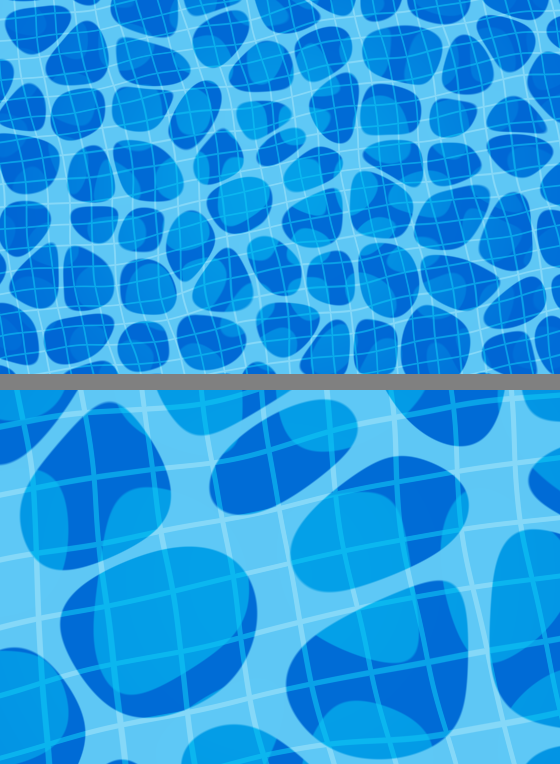
Top: the whole. Bottom: its middle third, enlarged.
This texture is drawn by a WebGL 2 fragment shader. Its source:

```glsl
#version 300 es
precision highp float;

uniform vec2 u_resolution;
out vec4 fragColor;

// Lengths are fractions of the canvas height
const float CELLS = 6.3;            // ripple cells per height
const float JITTER = 0.78;
const float ROUNDNESS = 8.0;        // lower values round the cells more
const float WEB_WIDTH = 0.019;      // half width, in cells
const float WEB_VARIATION = 0.035;
const float SHADOW_WIDTH = 0.075;
const vec2 SHADOW_OFFSET = vec2(3.37, 7.81);
const float WARP_SIZE = 0.05;
const float WARP_FREQUENCY = 4.0;
const float TILE = 0.057;
const float TILE_ANGLE = 0.17;
const float GROUT_WIDTH = 0.0048;
const float GLOW_RADIUS = 0.92;

const vec3 DEEP = vec3(0.0, 0.425, 0.845);
const vec3 BRIGHT = vec3(0.015, 0.63, 0.91);
const vec3 SHADOW = vec3(0.0, 0.395, 0.83);
const vec3 GROUT = vec3(0.06, 0.78, 0.96);
const vec3 WEB = vec3(0.38, 0.79, 0.965);
const vec3 WEB_GROUT = vec3(0.75, 0.94, 0.99);

vec2 hash2(vec2 p) {
    vec3 q = fract(p.xyx * vec3(0.1031, 0.1030, 0.0973));
    q += dot(q, q.yzx + 33.33);
    return fract((q.xx + q.yz) * q.zy);
}

float gradientDot(vec2 corner, vec2 offset) {
    float angle = 6.2832 * hash2(corner + 57.0).x;
    return dot(vec2(cos(angle), sin(angle)), offset);
}

float gradientNoise(vec2 p) {
    vec2 i = floor(p), f = fract(p);
    vec2 u = f * f * f * (f * (f * 6.0 - 15.0) + 10.0);
    vec2 e = vec2(1.0, 0.0);
    return mix(mix(gradientDot(i, f), gradientDot(i + e, f - e), u.x),
               mix(gradientDot(i + e.yx, f - e.yx), gradientDot(i + 1.0, f - 1.0), u.x), u.y);
}

vec2 noise2(vec2 p) {
    return vec2(gradientNoise(p), gradientNoise(p + vec2(31.7, 12.3)));
}

vec2 cellPoint(vec2 cell) {
    return cell + 0.5 + JITTER * (hash2(cell + 100.0) - 0.5);
}

// Rounded distance to the cell border, in cells
float rippleDistance(vec2 p) {
    vec2 home = floor(p), nearestCell = home, nearest = vec2(9.0);
    for (int y = -1; y <= 1; y++)
    for (int x = -1; x <= 1; x++) {
        vec2 cell = home + vec2(x, y);
        vec2 r = cellPoint(cell) - p;
        if (dot(r, r) < dot(nearest, nearest)) {
            nearest = r;
            nearestCell = cell;
        }
    }
    float sum = 0.0;
    for (int y = -2; y <= 2; y++)
    for (int x = -2; x <= 2; x++) {
        if (x == 0 && y == 0) continue;
        vec2 r = cellPoint(nearestCell + vec2(x, y)) - p;
        float border = dot(0.5 * (nearest + r), normalize(r - nearest));
        sum += exp(-ROUNDNESS * border);
    }
    return -log(sum) / ROUNDNESS;
}

float rippleWeb(vec2 p, float width, float pixel) {
    vec2 warped = p + WARP_SIZE * noise2(p * WARP_FREQUENCY);
    float w = width + WEB_VARIATION * gradientNoise(p * 5.0 + 8.0);
    float aa = pixel * CELLS;
    return 1.0 - smoothstep(w - aa, w + aa, rippleDistance(warped * CELLS));
}

float groutLines(vec2 p, float pixel) {
    float c = cos(TILE_ANGLE), s = sin(TILE_ANGLE);
    vec2 q = mat2(c, -s, s, c) * p;
    q += 0.045 * noise2(p * 2.3 + 4.0) + 0.009 * noise2(p * 7.0);
    vec2 d = abs(fract(q / TILE) - 0.5) * TILE;
    float h = 0.5 * GROUT_WIDTH;
    return 1.0 - smoothstep(h - 0.7 * pixel, h + 0.7 * pixel, min(d.x, d.y));
}

void main() {
    float pixel = 1.0 / u_resolution.y;
    vec2 p = gl_FragCoord.xy * pixel;
    vec2 centre = 0.5 * u_resolution * pixel;

    // Lit floor with the shadow of the ripples
    float glow = 1.0 - smoothstep(0.0, GLOW_RADIUS, length(p - centre));
    vec3 color = mix(DEEP, BRIGHT, glow);
    float shadow = rippleWeb(p + SHADOW_OFFSET, SHADOW_WIDTH, pixel);
    color = mix(color, SHADOW, 0.88 * shadow);

    // Tile joints, then the ripples on the surface
    float grout = groutLines(p, pixel);
    color = mix(color, GROUT, 0.6 * grout);
    float web = rippleWeb(p, WEB_WIDTH, pixel);
    vec3 webColor = mix(WEB, WEB_GROUT, 0.42 * grout);
    color = mix(color, webColor, 0.97 * web);

    fragColor = vec4(color, 1.0);
}
```
